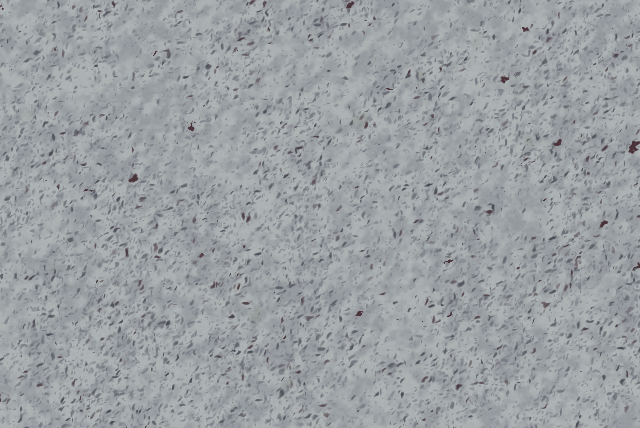
Give the GLSL for this texture, as a Shadertoy shader.

```glsl
#define GRAIN_ANGLE 0.85
#define ANGLE_SPREAD 1.5
#define FLECK_CELLS 62.0
#define SPECK_CELLS 105.0
#define GARNET_CELLS 12.0
#define FLECK_DENSITY 0.52
#define SPECK_DENSITY 0.55
#define GARNET_DENSITY 0.22
#define EDGE_WARP 0.0045

const vec3 PALE   = vec3(0.675, 0.695, 0.700);
const vec3 SHADE  = vec3(0.585, 0.603, 0.622);
const vec3 SLATE  = vec3(0.470, 0.480, 0.515);
const vec3 DARK   = vec3(0.275, 0.275, 0.315);
const vec3 GARNET = vec3(0.290, 0.200, 0.225);
const vec3 OLIVE  = vec3(0.560, 0.580, 0.560);

vec4 hash4(vec2 p) {
    vec4 q = fract(p.xyxy * vec4(0.1031, 0.1030, 0.0973, 0.1099));
    q += dot(q, q.wzxy + 33.33);
    return fract((q.xxyz + q.yzzw) * q.zywx);
}

float noise(vec2 p) {
    vec2 i = floor(p), f = fract(p);
    f = f * f * (3.0 - 2.0 * f);
    float low  = mix(hash4(i).x, hash4(i + vec2(1, 0)).x, f.x);
    float high = mix(hash4(i + vec2(0, 1)).x, hash4(i + vec2(1, 1)).x, f.x);
    return mix(low, high, f.y);
}

// Coordinates along and across a direction
vec2 align(vec2 p, float angle) {
    vec2 d = vec2(cos(angle), sin(angle));
    return vec2(dot(p, d), dot(p, vec2(-d.y, d.x)));
}

// Cellular scatter of soft ellipses: x = coverage, y = random tint
vec2 scatter(vec2 p, float density, vec2 halfSize, float seed) {
    vec2 cell = floor(p), best = vec2(0.0);
    for (int y = -1; y <= 1; y++)
    for (int x = -1; x <= 1; x++) {
        vec2 id = cell + vec2(x, y);
        vec4 place = hash4(id + seed);
        vec4 look = hash4(id + seed + 57.3);
        float size = smoothstep(0.0, 0.2, density - place.z) * mix(0.6, 1.2, look.x);
        float angle = GRAIN_ANGLE + ANGLE_SPREAD * (place.w - 0.5);
        vec2 q = align(p - id - place.xy, angle);
        float edge = length(q / (halfSize * size + 0.001));
        float cover = (1.0 - smoothstep(0.4, 1.3, edge)) * mix(0.35, 1.0, look.y);
        if (cover > best.x) best = vec2(cover, look.z);
    }
    return best;
}

void mainImage(out vec4 fragColor, in vec2 fragCoord) {
    vec2 p = fragCoord / iResolution.y;

    // Ragged outlines
    vec2 w = p + EDGE_WARP * (vec2(noise(p * 140.0), noise(p * 140.0 + 71.0)) - 0.5)
               + EDGE_WARP * (vec2(noise(p * 60.0 + 13.0), noise(p * 60.0 + 37.0)) - 0.5);

    // Mottled ground
    vec2 along = align(w, GRAIN_ANGLE);
    float mottle = 0.55 * noise(along * vec2(38.0, 60.0) + 5.0)
                 + 0.25 * noise(p * 115.0) + 0.20 * noise(p * 11.0 + 3.0);
    vec3 color = mix(SHADE, PALE, smoothstep(0.2, 0.72, mottle));

    // Flecks gather in slanted drifts
    float drift = 0.6 * noise(along * vec2(10.0, 25.0) + 40.0) + 0.4 * noise(p * 4.5 + 9.0);
    float gather = mix(0.45, 1.55, smoothstep(0.2, 0.8, drift));

    vec2 patches = scatter(w * 9.0, 0.18, vec2(0.24, 0.17), 311.0);
    color = mix(color, OLIVE, 0.5 * patches.x);

    vec2 specks = scatter(w * SPECK_CELLS, SPECK_DENSITY * gather, vec2(0.52, 0.28), 19.0);
    color = mix(color, SLATE, 0.75 * specks.x);

    vec2 flecks = scatter(w * FLECK_CELLS, FLECK_DENSITY * gather, vec2(0.52, 0.21), 143.0);
    vec3 fleckColor = mix(SLATE, DARK, smoothstep(0.1, 0.8, flecks.y));
    fleckColor = mix(fleckColor, GARNET, 0.7 * smoothstep(0.86, 0.92, flecks.y));
    color = mix(color, fleckColor, 0.95 * flecks.x);

    // Rare dark red grains, broken up by a stronger warp
    vec2 g = w + 1.6 * (w - p);
    vec2 garnets = scatter(g * GARNET_CELLS, GARNET_DENSITY, vec2(0.17, 0.085), 227.0);
    color = mix(color, GARNET, smoothstep(0.1, 0.7, garnets.x));

    // Fine crystal sparkle
    color += 0.025 * (noise(p * 230.0 + 17.0) - 0.5);
    fragColor = vec4(color, 1.0);
}
```
